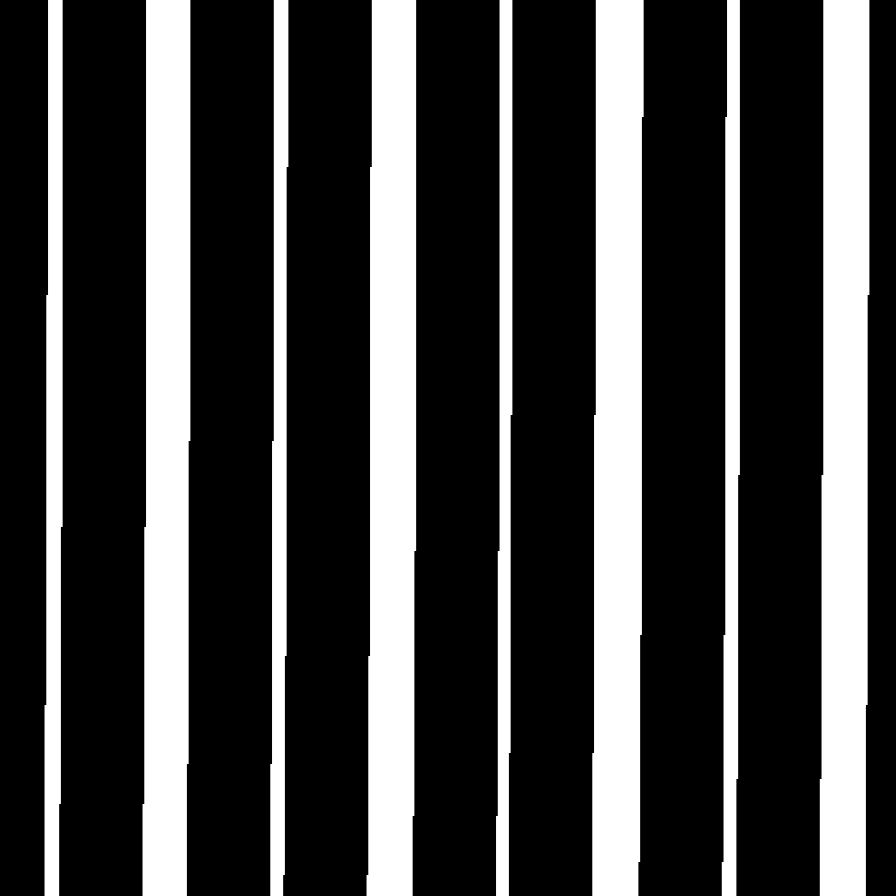
Give the GLSL for this pattern, as a Shadertoy shader.

```glsl
// Black vertical bars in pairs on white, leaving alternate thin and wide gaps.
// Each bar leans slightly along a cubic curve and is snapped to a coarse grid,
// so that its two edges step sideways together at certain heights.

const float GRID = 512.0;           // snapping cells across the canvas
const int   PAIRS = 5;              // pairs, the last one cut by the right side
const float PERIOD = 129.25;        // cells from one pair to the next
const float FIRST_BAR = -20.57;     // left side of the first bar, in cells
const float SECOND_BAR = 35.0;      // left side of its partner, in cells
const float PARTNER_SWAY = 0.87;    // small drift of the partner between pairs
const float BAR_WIDTH = 47.65;      // cells
const float EDGE_OFFSET = -0.2;     // cells, gives the soft grey borders
const float LEAN_LINEAR = 1.233;    // cells over the full height
const float LEAN_CUBIC = 2.265;     // cells
const float LEAN_CENTER = 0.208;    // depth below the top where the lean is least
const float HALF_PI = 1.5707963;

const vec3 PAPER = vec3(1.0);
const vec3 INK = vec3(0.0);

float cube(float v) { return v * v * v; }

// Leftward shift in cells at a depth of 0 (top) to 1 (bottom)
float leanAt(float depth) {
    return LEAN_LINEAR * depth
         + LEAN_CUBIC * (cube(depth - LEAN_CENTER) + cube(LEAN_CENTER));
}

// Coverage of one bar whose left side is snapped to whole cells
float barCoverage(float x, float start, float pixel) {
    float left = ceil(start) + EDGE_OFFSET;
    float inLeft = clamp((x - left) / pixel + 0.5, 0.0, 1.0);
    float inRight = clamp((left + BAR_WIDTH - x) / pixel + 0.5, 0.0, 1.0);
    return inLeft * inRight;
}

void mainImage(out vec4 fragColor, in vec2 fragCoord) {
    vec2 uv = fragCoord / iResolution.xy;
    float x = uv.x * GRID;
    float pixel = GRID / iResolution.x;
    float lean = leanAt(1.0 - uv.y);

    // Lay down the pairs of bars
    float ink = 0.0;
    for (int i = 0; i < PAIRS; i++) {
        float k = float(i);
        float origin = k * PERIOD - lean;
        float sway = PARTNER_SWAY * cos(HALF_PI * k);
        ink = max(ink, barCoverage(x, origin + FIRST_BAR, pixel));
        ink = max(ink, barCoverage(x, origin + SECOND_BAR + sway, pixel));
    }

    fragColor = vec4(mix(PAPER, INK, ink), 1.0);
}
```
